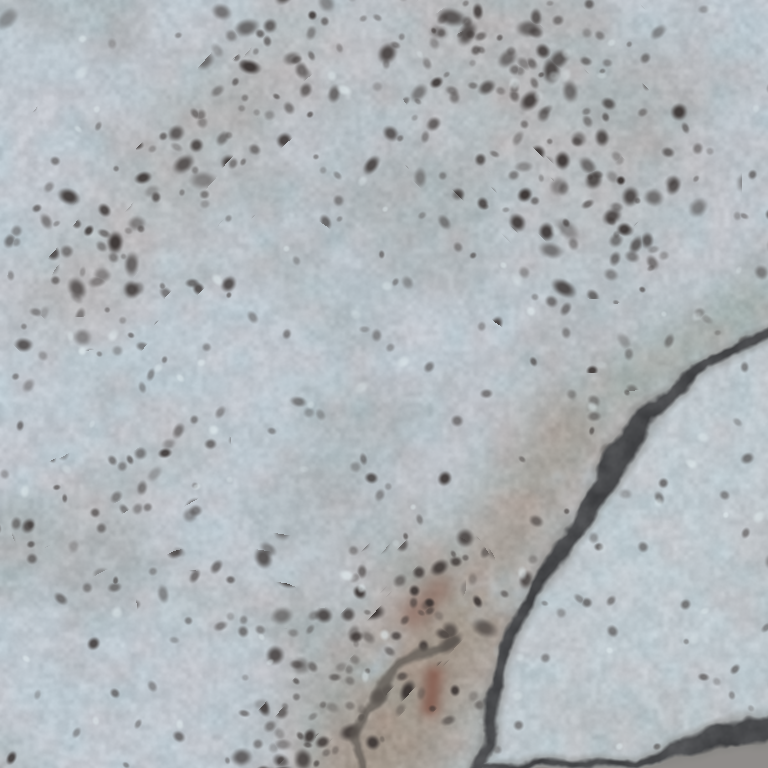
Reproduce this texture procedurally as a Shadertoy shader.

```glsl
const vec3 PALE = vec3(0.745, 0.78, 0.81);
const vec3 GREY = vec3(0.68, 0.71, 0.725);
const vec3 WARM = vec3(0.70, 0.685, 0.675);
const vec3 STAIN = vec3(0.61, 0.555, 0.50);
const vec3 RUST = vec3(0.50, 0.33, 0.28);
const vec3 PIT = vec3(0.22, 0.195, 0.19);
const vec3 CRACK = vec3(0.26, 0.265, 0.275);

float hash(vec2 p) {
    vec3 q = fract(p.xyx * 0.1031);
    q += dot(q, q.yzx + 33.33);
    return fract((q.x + q.y) * q.z);
}

float noise(vec2 p) {
    vec2 i = floor(p), f = fract(p);
    f = f * f * (3.0 - 2.0 * f);
    return mix(mix(hash(i), hash(i + vec2(1, 0)), f.x),
               mix(hash(i + vec2(0, 1)), hash(i + vec2(1, 1)), f.x), f.y);
}

float fbm(vec2 p) {
    float sum = 0.0, amp = 0.5;
    for (int i = 0; i < 4; i++) {
        sum += amp * noise(p);
        p = mat2(1.6, 1.2, -1.2, 1.6) * p + 7.3;
        amp *= 0.5;
    }
    return sum / 0.9375;
}

float segment(vec2 p, vec2 a, vec2 b) {
    vec2 v = p - a, d = b - a;
    return length(v - d * clamp(dot(v, d) / dot(d, d), 0.0, 1.0));
}

// Soft band of influence around a line
float band(vec2 p, vec2 a, vec2 b, float size) {
    float d = segment(p, a, b) / size;
    return exp(-d * d);
}

// Distance to a path, and which side of it the point lies on
vec2 path(vec2 p, vec2 pts[7]) {
    vec2 best = vec2(9.0, 0.0);
    for (int i = 0; i < 6; i++) {
        float dist = segment(p, pts[i], pts[i + 1]);
        vec2 d = pts[i + 1] - pts[i], v = p - pts[i];
        if (dist < best.x) best = vec2(dist, sign(d.x * v.y - d.y * v.x));
    }
    return best;
}

// Scattered soft spots, slightly oval, on a jittered grid
float spots(vec2 p, float cells, float chance, float radius, float seed) {
    vec2 cell = floor(p * cells);
    float cover = 0.0;
    for (int y = -1; y <= 1; y++)
    for (int x = -1; x <= 1; x++) {
        vec2 id = cell + vec2(x, y), key = id + seed;
        vec2 jitter = vec2(hash(key + 11.7), hash(key + 47.3));
        vec2 d = p - (id + 0.1 + 0.8 * jitter) / cells;
        float angle = 6.2832 * hash(key + 83.1);
        d = mat2(cos(angle), sin(angle), -sin(angle), cos(angle)) * d;
        d.x *= mix(0.6, 1.0, hash(key + 29.9));
        float r = radius * mix(0.55, 1.15, hash(key + 61.3));
        float tone = mix(0.4, 1.0, hash(key + 5.9));
        float present = step(hash(key), chance);
        cover = max(cover, present * tone * (1.0 - smoothstep(0.35 * r, 1.35 * r, length(d))));
    }
    return cover;
}

void mainImage(out vec4 fragColor, in vec2 fragCoord) {
    vec2 p = fragCoord / iResolution.xy;
    vec2 wobble = vec2(fbm(p * 24.0), fbm(p * 24.0 + 31.0)) - 0.5;
    vec2 q = p + 0.022 * wobble;

    // Crack paths
    vec2 mainCrack = path(q, vec2[7](vec2(1.03, 0.58), vec2(0.918, 0.529), vec2(0.833, 0.447),
        vec2(0.781, 0.362), vec2(0.697, 0.232), vec2(0.658, 0.14), vec2(0.618, -0.02)));
    vec2 branch = path(q, vec2[7](vec2(0.62, 0.0), vec2(0.70, 0.004), vec2(0.77, 0.002),
        vec2(0.833, 0.006), vec2(0.885, 0.022), vec2(0.93, 0.04), vec2(1.03, 0.057)));
    vec2 hairline = path(q, vec2[7](vec2(0.47, -0.01), vec2(0.468, 0.04), vec2(0.478, 0.075),
        vec2(0.50, 0.11), vec2(0.525, 0.135), vec2(0.56, 0.15), vec2(0.59, 0.168)));
    float slab = smoothstep(-0.008, 0.008, mainCrack.x * mainCrack.y);
    float outside = 1.0 - slab;

    // Regions of pits and staining
    float upper = band(p, vec2(0.62, 0.92), vec2(0.78, 0.76), 0.14);
    float diagonal = band(p, vec2(0.38, 0.95), vec2(0.10, 0.63), 0.075);
    float lower = band(p, vec2(0.05, 0.31), vec2(0.24, 0.42), 0.05)
                + band(p, vec2(0.25, 0.22), vec2(0.36, 0.20), 0.05);
    float corner = band(p, vec2(0.36, 0.01), vec2(0.57, 0.24), 0.065);
    float stain = max(band(p, vec2(0.48, -0.02), vec2(0.60, 0.20), 0.11),
                      0.75 * band(p, vec2(0.60, 0.20), vec2(0.74, 0.43), 0.075));
    stain *= outside * smoothstep(0.15, 0.65, fbm(p * 14.0) + 0.15);

    // Mottled stone with fine grain and faint colour drift
    vec3 col = mix(GREY, PALE, smoothstep(0.22, 0.62, fbm(p * 7.0 + 3.0)));
    col = mix(col, WARM, 0.5 * outside * clamp(upper + diagonal + 0.6 * lower, 0.0, 1.0));
    col = mix(col, vec3(0.75, 0.785, 0.80), 0.5 * slab);
    col = mix(col, STAIN, 0.85 * stain);
    float moss = band(p, vec2(0.82, 0.50), vec2(0.98, 0.60), 0.045) * outside;
    col = mix(col, vec3(0.59, 0.62, 0.59), 0.6 * moss);
    col += 0.085 * (fbm(p * 75.0) - 0.5) + 0.05 * (noise(p * 150.0) - 0.5);
    col += vec3(-0.03, 0.012, 0.018) * (noise(p * 32.0 + 9.0) - 0.5);

    // Rusty patches, pits and pale specks
    float rust = band(p, vec2(0.56, 0.08), vec2(0.565, 0.12), 0.014)
               + 0.6 * band(p, vec2(0.54, 0.20), vec2(0.57, 0.23), 0.02);
    col = mix(col, RUST, 0.75 * min(rust, 1.0));
    float density = outside * (0.42 * upper + 0.32 * diagonal + 0.25 * lower + 0.6 * corner);
    col = mix(col, PIT, 0.95 * spots(p, 36.0, 0.012 * outside + density, 0.0095, 0.0));
    col = mix(col, PIT, 0.6 * spots(p, 58.0, 0.05 + 0.6 * density, 0.006, 130.0));
    col = mix(col, vec3(0.89, 0.93, 0.94), 0.6 * spots(p, 45.0, 0.035, 0.006, 270.0));

    // Cracks, with a dirty rim and a darker core
    float below = smoothstep(0.0, 0.012, branch.x * -branch.y) * slab;
    col = mix(col, vec3(0.56, 0.55, 0.54), below * step(p.y, 0.07));
    float bulge = (p.y - 0.38) / 0.09;
    float mainWidth = 0.0065 + 0.008 * exp(-bulge * bulge) + 0.004 * wobble.x;
    float branchWidth = 0.004 + 0.011 * smoothstep(0.8, 1.0, p.x);
    float edge = min(mainCrack.x - mainWidth, branch.x - branchWidth);
    col = mix(col, vec3(0.50, 0.50, 0.49), 0.45 * (1.0 - smoothstep(0.0, 0.014, edge)));
    vec3 depth = CRACK + 0.16 * (fbm(p * 40.0 + 5.0) - 0.4);
    col = mix(col, depth, 1.0 - smoothstep(-0.003, 0.004, edge));
    col = mix(col, vec3(0.36, 0.34, 0.32), 0.7 * (1.0 - smoothstep(0.002, 0.01, hairline.x)));

    fragColor = vec4(clamp(col, 0.0, 1.0), 1.0);
}
```
